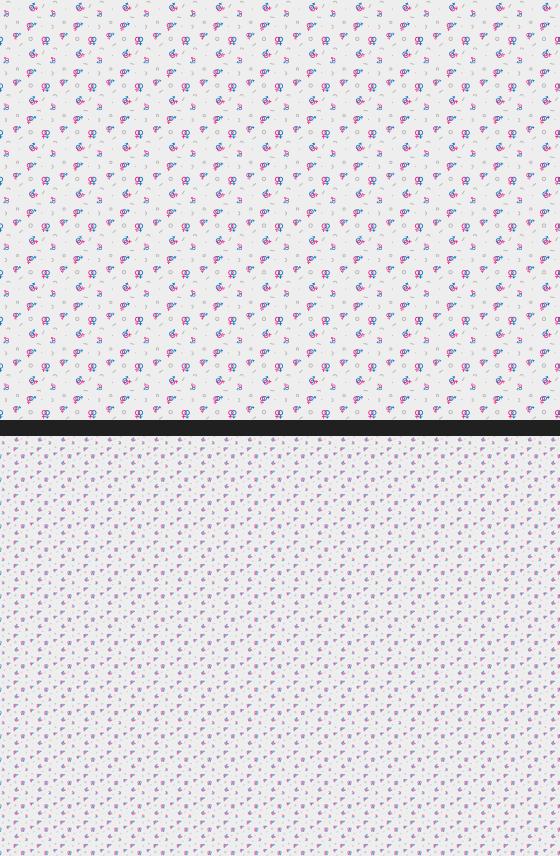
Top: one tile. Bottom: repeated 2 by 2.
A Shadertoy shader for this pattern:

```glsl
// Seamless tiles of interlocked pink and blue gender symbols among grey confetti on pale grey.

const vec2 REPEATS = vec2(12.0, 9.0);   // tiles across and down
const float TILE = 96.0;                // tile side in design units
const vec3 PAPER = vec3(0.932);
const vec3 PINK = vec3(0.95, 0.13, 0.50);
const vec3 BLUE = vec3(0.06, 0.47, 0.75);
const vec3 GREY = vec3(0.69);
const float STROKE = 0.21;              // symbol half line width, in ring radii
const float CONFETTI_STROKE = 0.85;     // confetti half line width, in design units

// Symbol pairs: pink ring centre, blue ring centre
const int PAIRS = 5;
const vec4 CENTRES[PAIRS] = vec4[](
    vec4(67.3, 77.8, 65.0, 81.0),
    vec4(14.5, 69.5, 14.5, 65.2),
    vec4(60.0, 43.8, 64.0, 44.5),
    vec4(31.0, 23.8, 34.3, 24.3),
    vec4(91.0, 15.0, 97.0, 15.0));
// Pink direction and blue direction in degrees, ring radius
const vec3 POSES[PAIRS] = vec3[](
    vec3(10.0, 57.0, 4.1),
    vec3(138.0, 195.0, 2.8),
    vec3(-98.0, 16.0, 4.1),
    vec3(-78.0, 14.0, 3.4),
    vec3(-98.0, -90.0, 4.4));

// Arcs: centre, radius, facing in degrees; and half opening in radians
const int ARCS = 4;
const vec4 ARC_SHAPES[ARCS] = vec4[](
    vec4(63.0, 16.0, 3.4, 0.0),
    vec4(36.0, 50.0, 2.4, 90.0),
    vec4(17.0, 90.0, 3.4, 80.0),
    vec4(10.0, 41.0, 3.4, 0.0));
const float ARC_SPANS[ARCS] = float[](3.15, 2.6, 1.25, 1.3);

// Dashes: centre, angle in degrees, half length; zero length makes a dot
const int DASHES = 5;
const vec4 DASH_SHAPES[DASHES] = vec4[](
    vec4(89.0, 84.0, 58.0, 3.4),
    vec4(43.0, 4.0, 38.0, 3.4),
    vec4(80.0, 60.5, -10.0, 3.4),
    vec4(39.5, 77.5, 0.0, 0.0),
    vec4(86.0, 42.0, 0.0, 0.0));

// Shortest offset to a point on the wrapping tile
vec2 wrapOffset(vec2 p, vec2 centre) {
    vec2 d = p - centre;
    return d - TILE * round(d / TILE);
}

// Coordinates along and across a given direction
vec2 alongAxis(vec2 p, float degrees) {
    float a = radians(degrees);
    vec2 axis = vec2(cos(a), sin(a));
    return vec2(dot(p, axis), axis.x * p.y - axis.y * p.x);
}

float segment(vec2 p, vec2 a, vec2 b) {
    vec2 ab = b - a;
    return length(p - a - ab * clamp(dot(p - a, ab) / dot(ab, ab), 0.0, 1.0));
}

// Symbols have unit ring radius and point along +x
float femaleSymbol(vec2 p) {
    float ring = abs(length(p) - 1.0);
    float stem = segment(p, vec2(1.0, 0.0), vec2(2.5, 0.0));
    float bar = segment(p, vec2(1.8, -0.65), vec2(1.8, 0.65));
    return min(ring, min(stem, bar)) - STROKE;
}

float maleSymbol(vec2 p) {
    float ring = abs(length(p) - 1.0);
    float stem = segment(p, vec2(1.0, 0.0), vec2(2.1, 0.0));
    float head = max(dot(vec2(p.x - 2.75, abs(p.y)), vec2(0.65, 0.76)), 1.8 - p.x);
    return min(min(ring, stem) - STROKE, head);
}

float arc(vec2 p, float radius, float span) {
    p.y = abs(p.y);
    float ring = abs(length(p) - radius);
    float tip = length(p - radius * vec2(cos(span), sin(span)));
    return (atan(p.y, p.x) < span ? ring : tip) - CONFETTI_STROKE;
}

float coverage(float dist, float pixel) {
    return clamp(0.5 - dist / pixel, 0.0, 1.0);
}

void mainImage(out vec4 fragColor, in vec2 fragCoord) {
    vec2 p = fract(fragCoord / iResolution.xy * REPEATS) * TILE;
    float pixel = TILE * REPEATS.y / iResolution.y;
    vec3 color = PAPER;

    // Grey confetti
    float confetti = TILE;
    for (int i = 0; i < ARCS; i++) {
        vec4 s = ARC_SHAPES[i];
        vec2 q = alongAxis(wrapOffset(p, s.xy), s.w);
        confetti = min(confetti, arc(q, s.z, ARC_SPANS[i]));
    }
    for (int i = 0; i < DASHES; i++) {
        vec4 s = DASH_SHAPES[i];
        vec2 q = alongAxis(wrapOffset(p, s.xy), s.z);
        q.x -= clamp(q.x, -s.w, s.w);
        confetti = min(confetti, length(q) - CONFETTI_STROKE);
    }
    color = mix(color, GREY, coverage(confetti, pixel));

    // Linked symbols: each colour passes over the other at one crossing
    for (int i = 0; i < PAIRS; i++) {
        vec4 c = CENTRES[i];
        vec3 pose = POSES[i];
        vec2 toPink = wrapOffset(p, c.xy), toBlue = wrapOffset(p, c.zw);
        float pink = coverage(femaleSymbol(alongAxis(toPink, pose.x) / pose.z) * pose.z, pixel);
        float blue = coverage(maleSymbol(alongAxis(toBlue, pose.y) / pose.z) * pose.z, pixel);
        vec2 link = c.zw - c.xy;
        bool pinkOver = link.x * toPink.y > link.y * toPink.x;
        vec3 blueTop = mix(mix(color, PINK, pink), BLUE, blue);
        vec3 pinkTop = mix(mix(color, BLUE, blue), PINK, pink);
        color = pinkOver ? pinkTop : blueTop;
    }
    fragColor = vec4(color, 1.0);
}
```
